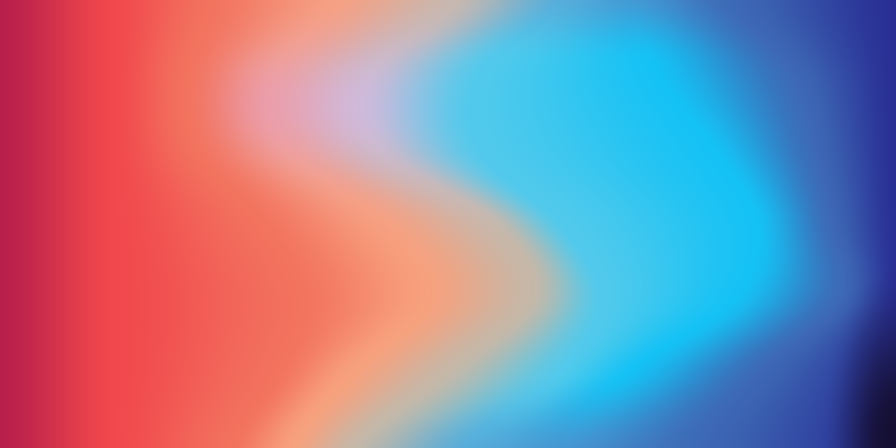
Reproduce this background procedurally as a Shadertoy shader.

```glsl
// A soft mesh gradient: crimson and peach flowing around a bent cyan ribbon into navy.

const int KNOTS = 7;

// Catmull-Rom curve through evenly spaced knots, t from 0 to 1.
float spline(float k[KNOTS], float t) {
    float s = clamp(t, 0.0, 1.0) * float(KNOTS - 1);
    int i = min(int(s), KNOTS - 2);
    float f = s - float(i);
    float a = k[max(i - 1, 0)];
    float b = k[i];
    float c = k[i + 1];
    float d = k[min(i + 2, KNOTS - 1)];
    return b + 0.5 * f * (c - a + f * (2.0 * a - 5.0 * b + 4.0 * c - d
             + f * (3.0 * (b - c) + d - a)));
}

// Blend to the next colour stop, half linear and half eased.
vec3 blendStop(vec3 color, vec3 next, float from, float to, float x) {
    float t = clamp((x - from) / (to - from), 0.0, 1.0);
    float eased = t * t * (3.0 - 2.0 * t);
    return mix(color, next, mix(t, eased, 0.5));
}

float bell(float x, float center, float width) {
    float d = (x - center) / width;
    return exp(-d * d);
}

void mainImage(out vec4 fragColor, in vec2 fragCoord) {
    vec2 uv = fragCoord / iResolution.xy;
    float x = 2.0 * uv.x;
    float y = uv.y;

    // Stop positions from the bottom edge to the top edge
    float redX = 0.25;
    float coralX = spline(float[KNOTS](0.52, 0.62, 0.67, 0.58, 0.44, 0.42, 0.47), y);
    float peachX = spline(float[KNOTS](0.65, 0.78, 0.95, 0.86, 0.64, 0.61, 0.75), y);
    float paleX = spline(float[KNOTS](0.79, 1.00, 1.19, 1.11, 0.85, 0.83, 1.02), y);
    float cyanX = spline(float[KNOTS](1.04, 1.25, 1.34, 1.25, 1.07, 1.07, 1.25), y);
    float rimX = spline(float[KNOTS](1.25, 1.40, 1.64, 1.69, 1.595, 1.47, 1.41), y);
    float blueX = spline(float[KNOTS](1.56, 1.69, 1.875, 1.855, 1.82, 1.77, 1.64), y);

    // Stop colours, shifting with height
    float lavender = bell(y, 0.76, 0.17);
    float ribbon = smoothstep(-0.02, 0.17, y) * smoothstep(1.03, 0.86, y);
    vec3 crimson = vec3(0.72, 0.12, 0.30);
    vec3 red = vec3(0.945, 0.28, 0.30);
    vec3 coral = vec3(0.95, 0.45, 0.37);
    vec3 peach = mix(vec3(0.97, 0.63, 0.49), vec3(0.92, 0.62, 0.67), lavender);
    vec3 pale = mix(vec3(0.77, 0.72, 0.66), vec3(0.81, 0.73, 0.86), lavender);
    vec3 cyan = mix(vec3(0.34, 0.67, 0.85), vec3(0.32, 0.79, 0.925), ribbon);
    vec3 rim = mix(vec3(0.28, 0.59, 0.82), vec3(0.08, 0.76, 0.96), ribbon);
    vec3 blue = vec3(0.24, 0.41, 0.71);
    vec3 navy = vec3(0.16, 0.18, 0.58);
    vec3 midnight = vec3(0.08, 0.06, 0.20);

    // Warm side
    vec3 color = blendStop(crimson, red, 0.0, redX, x);
    color = blendStop(color, coral, redX, coralX, x);
    color = blendStop(color, peach, coralX, peachX, x);
    color = blendStop(color, pale, peachX, paleX, x);

    // Cool side
    color = blendStop(color, cyan, paleX, cyanX, x);
    color = blendStop(color, rim, cyanX, rimX, x);
    color = blendStop(color, blue, rimX, blueX, x);
    color = blendStop(color, navy, blueX, 2.0, x);

    // Dark lower right corner
    float corner = length(vec2((x - 2.0) / 0.17, y / 0.42));
    color = mix(color, midnight, smoothstep(1.0, 0.1, corner));

    fragColor = vec4(color, 1.0);
}
```
